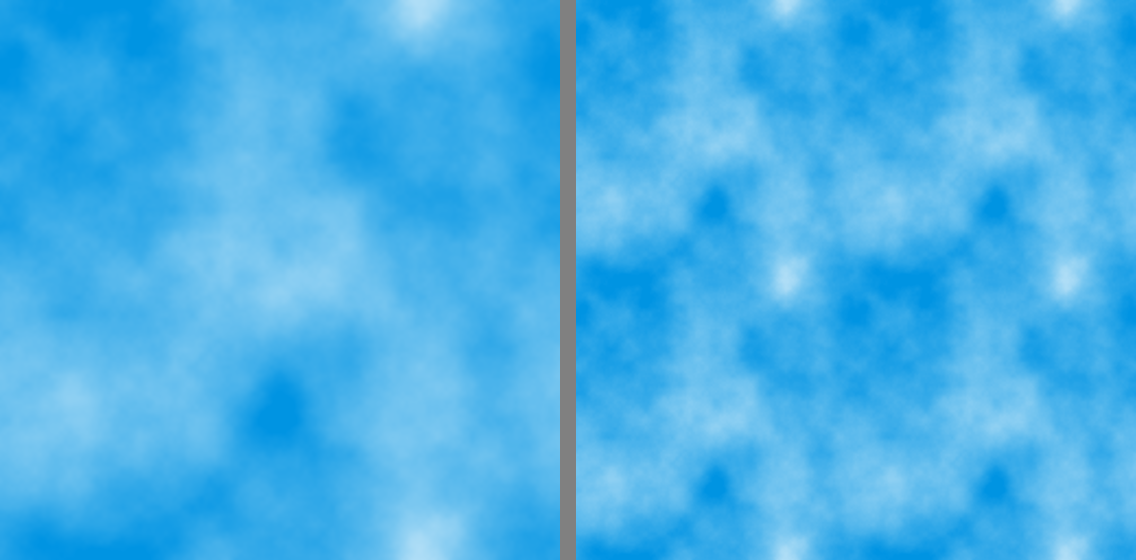
Left: one tile. Right: repeated 2 by 2.
A WebGL 1 fragment shader for this texture:

```glsl
precision highp float;

uniform vec2 u_resolution;

#define BASE_CELLS 4.0
#define OCTAVES 6
#define GAIN 0.5
#define HAZE_MEAN 0.288
#define HAZE_CONTRAST 1.03
#define DEEP_SKY vec3(0.0, 0.58, 0.888)
#define CLOUD_WHITE vec3(1.0, 1.0, 1.0)

float hash(vec2 p) {
    vec3 q = fract(p.xyx * 0.1031);
    q += dot(q, q.yzx + 33.33);
    return fract((q.x + q.y) * q.z);
}

// Permutes the coarse cells so each brightness level occurs exactly once.
float balancedLevel(vec2 cell) {
    float count = BASE_CELLS * BASE_CELLS;
    float index = cell.x + BASE_CELLS * cell.y;
    return (mod(index * (10.0 * index + 7.0), count) + 0.5) / count;
}

// Lattice value, wrapped to the period, centred on zero.
float lattice(vec2 cell, float period) {
    cell = mod(cell, period);
    float level = period < BASE_CELLS + 0.5
        ? balancedLevel(cell)
        : hash(cell + period * 7.13);
    return level - 0.5;
}

float tiledNoise(vec2 uv, float period) {
    vec2 p = uv * period;
    vec2 cell = floor(p);
    vec2 f = fract(p);
    vec2 w = f * f * (3.0 - 2.0 * f);
    float low = mix(lattice(cell, period),
                    lattice(cell + vec2(1.0, 0.0), period), w.x);
    float high = mix(lattice(cell + vec2(0.0, 1.0), period),
                     lattice(cell + vec2(1.0, 1.0), period), w.x);
    return mix(low, high, w.y);
}

// Sums octaves of doubling frequency, all of which wrap at the edges.
float cloudField(vec2 uv) {
    float sum = 0.0;
    float amplitude = 0.5;
    float period = BASE_CELLS;
    for (int i = 0; i < OCTAVES; i++) {
        sum += amplitude * tiledNoise(uv, period);
        amplitude *= GAIN;
        period *= 2.0;
    }
    return sum;
}

void main() {
    vec2 uv = gl_FragCoord.xy / u_resolution;
    float haze = clamp(HAZE_MEAN + HAZE_CONTRAST * cloudField(uv), 0.0, 1.0);
    gl_FragColor = vec4(mix(DEEP_SKY, CLOUD_WHITE, haze), 1.0);
}
```
